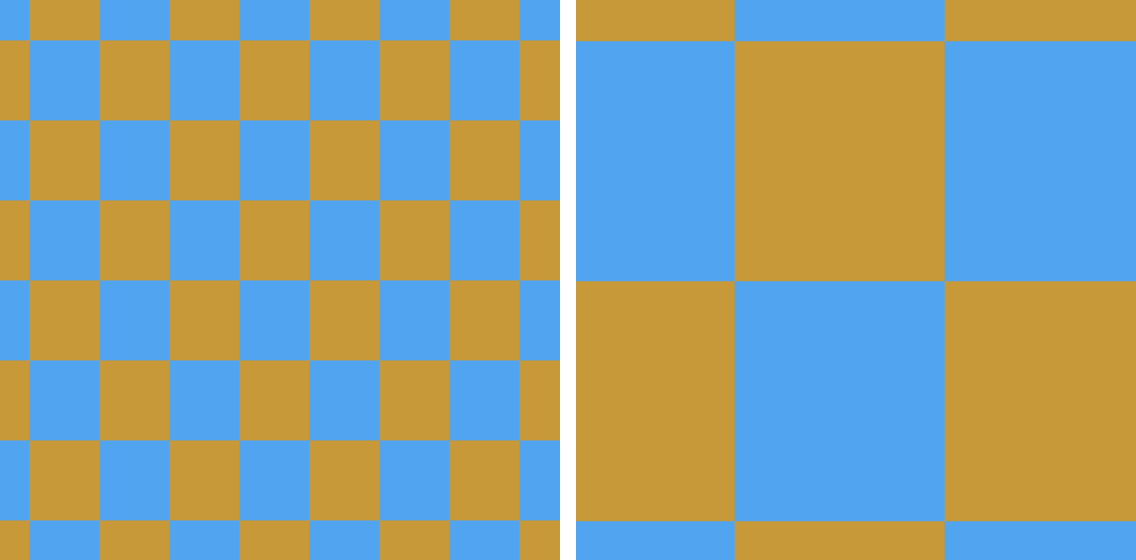
Left: the whole. Right: its middle third, enlarged.
Reproduce this pattern procedurally as a WebGL 1 fragment shader.

```glsl
precision highp float;
// A flat two-colour checkerboard of slightly tall cells, 8 across and 7 down.
// Each axis gets a triangle wave that changes sign at every cell edge; the
// product of the two softened signs picks gold or blue.

uniform vec2 u_resolution;

// Signed distance to the nearest cell edge, in cells: positive in even cells.
vec2 edgeDistance(vec2 cell) {
  return 0.5 - abs(mod(cell + 0.5, 2.0) - 1.0);
}

void main() {
  vec2 uv = gl_FragCoord.xy / u_resolution;
  vec2 cellCount = vec2(8.0, 7.0);

  // Shift the grid so that cut cells lie along the borders.
  vec2 cell = uv * cellCount - vec2(0.422, 0.495);

  // Soften each edge over just under two pixels.
  vec2 edgePixels = edgeDistance(cell) / cellCount * u_resolution;
  vec2 side = 2.0 * smoothstep(-0.9, 0.9, edgePixels) - 1.0;
  float goldAmount = 0.5 + 0.5 * side.x * side.y;

  vec3 blue = vec3(0.318, 0.642, 0.942);
  vec3 gold = vec3(0.780, 0.600, 0.220);
  gl_FragColor = vec4(mix(blue, gold, goldAmount), 1.0);
}
```
